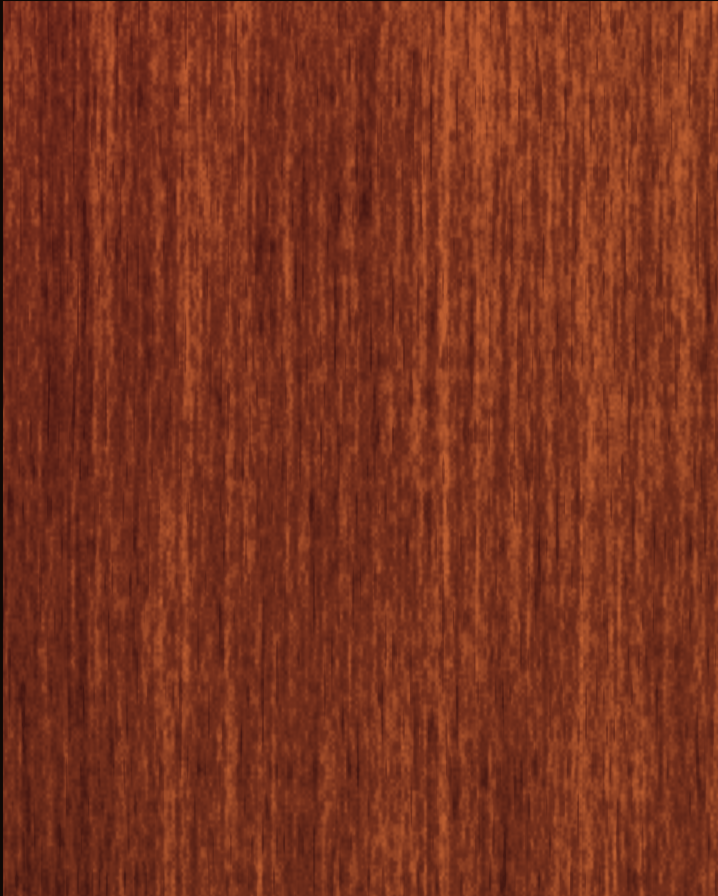
Write a Shadertoy shader that draws this texture.

```glsl
// Straight-grained reddish brown veneer with a thin dark left and top edge.
// Stretched value noise at several widths is summed into one tone,
// which is then mapped to a dark / middle / light colour ramp.

#define DARK_WOOD   vec3(0.350, 0.132, 0.085)
#define MID_WOOD    vec3(0.470, 0.195, 0.113)
#define LIGHT_WOOD  vec3(0.675, 0.328, 0.172)
#define EDGE_COLOR  vec3(0.060, 0.030, 0.020)
#define BAND_GAIN   0.65
#define STREAK_GAIN 0.80
#define FIBER_GAIN  1.00
#define FLECK_GAIN  1.00
#define GRAIN_GAIN  0.60
#define PORE_DEPTH  1.50
#define CORE_DEPTH  0.75
#define LIGHT_SLOPE vec2(1.05, 0.80)

float hash(vec2 p) {
    vec3 q = fract(p.xyx * 0.1031);
    q += dot(q, q.yzx + 33.33);
    return fract((q.x + q.y) * q.z);
}

// Smooth value noise in -1..1
float noise(vec2 p) {
    vec2 cell = floor(p), f = fract(p);
    f = f * f * (3.0 - 2.0 * f);
    float low = mix(hash(cell), hash(cell + vec2(1, 0)), f.x);
    float high = mix(hash(cell + vec2(0, 1)), hash(cell + vec2(1, 1)), f.x);
    return 2.0 * mix(low, high, f.y) - 1.0;
}

// Noise stretched along the grain; scale counts cells per canvas height
float grainLayer(vec2 p, vec2 scale, float seed) {
    return noise(p * scale + seed * vec2(37.3, 91.7));
}

float woodTone(vec2 p, vec2 uv) {
    // Slight wander of the fibres
    vec2 g = p;
    g.x += 0.0015 * grainLayer(p, vec2(12.0, 5.0), 1.0);

    // Broad growth bands and narrower streaks
    float tone = BAND_GAIN * grainLayer(g, vec2(17.0, 0.5), 2.0);
    tone += STREAK_GAIN * grainLayer(g, vec2(75.0, 1.3), 3.0);

    // Fine fibres, broken flecks and grit
    tone += FIBER_GAIN * grainLayer(g, vec2(215.0, 8.0), 4.0);
    tone += FLECK_GAIN * grainLayer(g, vec2(235.0, 75.0), 5.0);
    tone += GRAIN_GAIN * grainLayer(g, vec2(310.0, 240.0), 6.0);

    // Long pale lines and short dark pores
    float pale = smoothstep(0.5, 0.95, grainLayer(g, vec2(120.0, 0.8), 7.0));
    float pore = smoothstep(0.4, 0.9, grainLayer(g, vec2(250.0, 24.0), 8.0));
    tone += 0.8 * pale - PORE_DEPTH * pore;

    // Dark band near the centre, and light falling from the upper right
    float core = exp(-pow((uv.x - 0.508) / 0.022, 2.0));
    tone -= CORE_DEPTH * core;
    tone += dot(uv - 0.5, LIGHT_SLOPE);
    return tone + 0.12;
}

void mainImage(out vec4 fragColor, in vec2 fragCoord) {
    vec2 uv = fragCoord / iResolution.xy;
    vec2 p = fragCoord / iResolution.y;
    float pixel = 1.0 / iResolution.y;

    // Tone to colour
    float tone = clamp(woodTone(p, uv), -3.2, 2.6);
    vec3 color = tone < 0.0 ? mix(MID_WOOD, DARK_WOOD, -0.5 * tone)
                            : mix(MID_WOOD, LIGHT_WOOD, 0.5 * tone);

    // Redder towards the upper left
    color.g -= 0.02 * (1.0 - uv.x) * uv.y;

    // Thin dark border on the left and top
    float left = 1.0 - smoothstep(-0.5, 0.5, (p.x - 0.0032) / pixel);
    float top = 1.0 - smoothstep(-0.5, 0.5, (1.0 - p.y - 0.0013) / pixel);
    color = mix(color, EDGE_COLOR, max(left, top));

    fragColor = vec4(color, 1.0);
}
```
